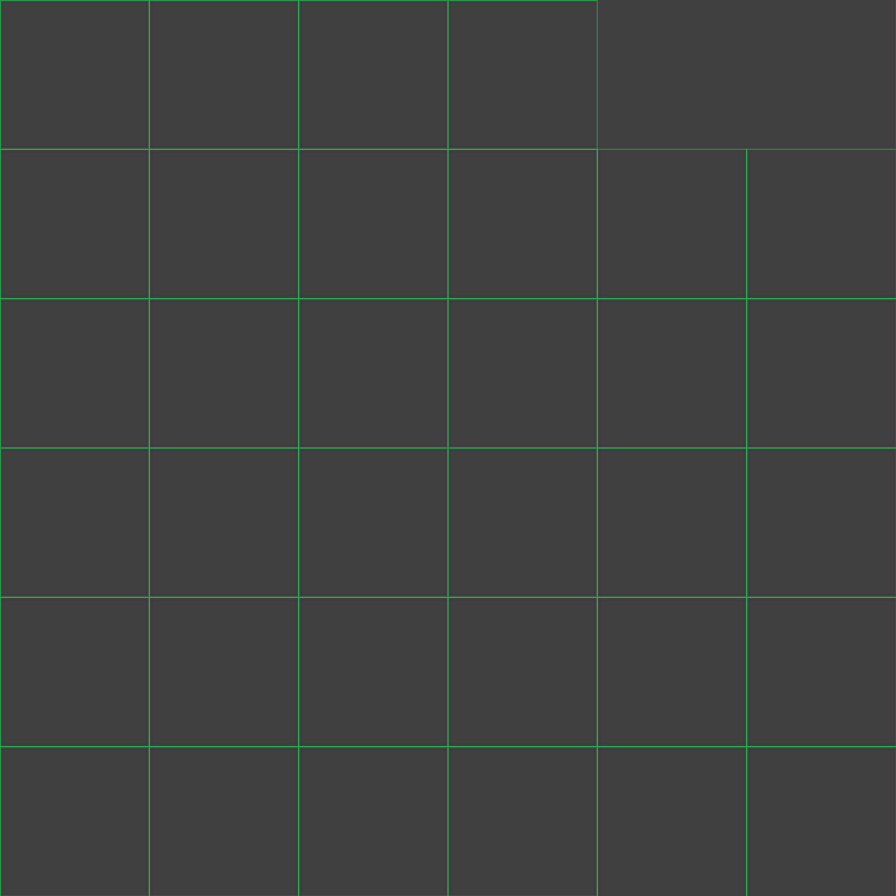
Reproduce this pattern procedurally as a WebGL 2 fragment shader.

```glsl
#version 300 es
precision highp float;
// Thin green square grid on dark grey, with two open cells at the top right.

uniform vec2 u_resolution;
out vec4 fragColor;

const float CELLS = 6.0;
const float LINE_WIDTH = 0.0013;
const float FRINGE_OFFSET = 0.0029;
const float FRINGE_WIDTH = 0.0015;
const float SEAM_SHIFT = 0.0005;     // the wrapped line leans to the left and top
const float SEAM_STRENGTH = 0.72;    // and is fainter than the inner lines
const float SINGLE_STRENGTH = 0.55;  // line with an outlined cell on one side only

const vec3 GROUND = vec3(0.25, 0.25, 0.25);
const vec3 FRINGE = vec3(0.26, 0.22, 0.25);
const vec3 GREEN = vec3(0.12, 0.75, 0.31);

// 1 for an outlined cell, 0 for an open one; indices wrap, row 0 is the top
float outlined(vec2 cell) {
    cell = mod(cell, CELLS);
    return 1.0 - step(3.5, cell.x) * (1.0 - step(0.5, cell.y));
}

// Linear falloff from 1 at the centre to 0 at the radius
float tent(float d, float radius) {
    return max(0.0, 1.0 - abs(d) / radius);
}

// Line coverage, widened to the pixel size while keeping its total weight
float lineCoverage(float d, float pixel) {
    float radius = max(pixel, LINE_WIDTH);
    return LINE_WIDTH / radius * tent(d, radius);
}

float fringeCoverage(float d) {
    return tent(abs(d) - FRINGE_OFFSET, FRINGE_WIDTH);
}

// Line strength from the number of outlined cells that share the edge
float edgeStrength(vec2 cell, vec2 neighbour) {
    float count = outlined(cell) + outlined(neighbour);
    return count > 1.5 ? 1.0 : SINGLE_STRENGTH * count;
}

// Ink (x) and fringe (y) of the line nearest to coord
vec2 gridLine(float coord, float pixel, vec2 nextCell, vec2 axis) {
    float edge = round(coord * CELLS);
    float d = coord - edge / CELLS;
    float strength = edgeStrength(nextCell, nextCell - axis);

    // The wrapped line follows the cell to its right or below
    if (mod(edge, CELLS) < 0.5) {
        d -= SEAM_SHIFT;
        strength = SEAM_STRENGTH * outlined(nextCell);
    }
    return strength * vec2(lineCoverage(d, pixel), fringeCoverage(d));
}

void main() {
    // Measure from the top left
    vec2 p = gl_FragCoord.xy / u_resolution;
    p.y = 1.0 - p.y;
    vec2 pixel = 1.0 / u_resolution;
    vec2 cell = floor(p * CELLS);
    vec2 edge = round(p * CELLS);

    vec2 vertical = gridLine(p.x, pixel.x, vec2(edge.x, cell.y), vec2(1.0, 0.0));
    vec2 horizontal = gridLine(p.y, pixel.y, vec2(cell.x, edge.y), vec2(0.0, 1.0));
    vec2 strokes = max(vertical, horizontal);

    vec3 color = mix(GROUND, FRINGE, strokes.y);
    color = mix(color, GREEN, strokes.x);
    fragColor = vec4(color, 1.0);
}
```
